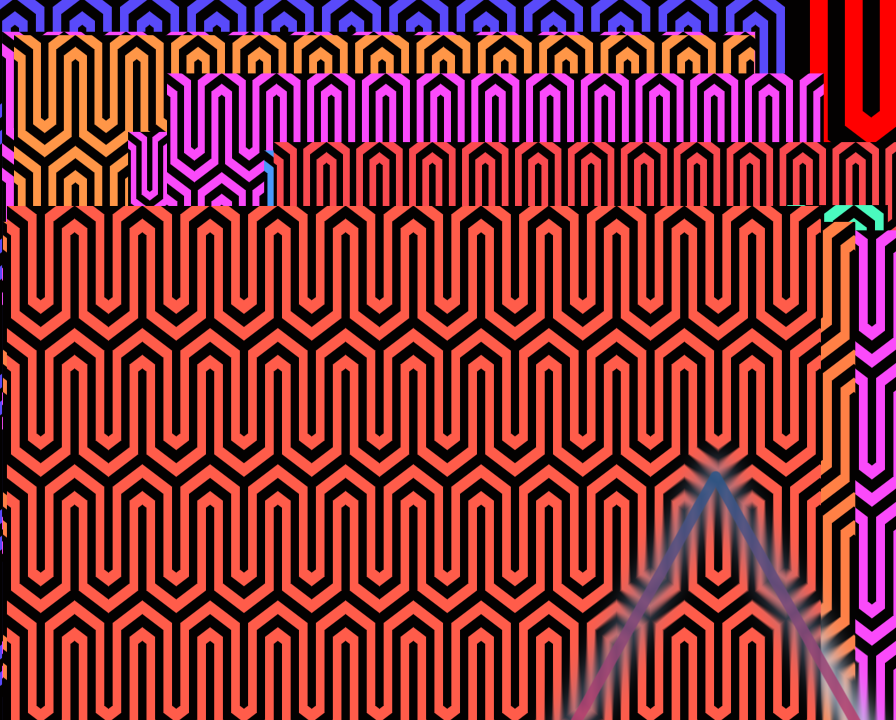
Reproduce this pattern procedurally as a Shadertoy shader.

```glsl
// Overlapping panels of interlocking meander stripes, with a hazy translucent caret.
#define SLOPE 0.76       // rise of the chevrons
#define CHEVRON 0.395    // vertical stripe spacing, in column pitches
#define ROW 2.01         // row height, in column pitches
#define STRIPE 0.255     // half width of a stripe, in stripe spacings
#define INK vec3(0.01, 0.005, 0.005)
#define CORAL vec3(1.0, 0.36, 0.29)
#define AMBER vec3(1.0, 0.59, 0.28)
#define MAGENTA vec3(0.98, 0.29, 0.98)
#define INDIGO vec3(0.35, 0.29, 0.98)
#define HAZE vec3(0.42, 0.53, 0.66)
#define APEX vec2(99.4, 66.2)
#define CARET_SLOPE vec2(0.495, 0.869)

// Signed stripe value of the meander; negative on the stripes.
float meander(vec2 p) {
    float u = abs(fract(p.x + 0.5) - 0.5);
    float column = 4.0 * u;
    float rows = ROW / CHEVRON;
    float chevron = (p.y - SLOPE * u) / CHEVRON + 0.77;
    chevron = mod(chevron + 0.5 * rows, rows) - 0.5 * rows;
    // Arches open below each row line, cups close above it.
    float leg = chevron > 0.0 ? column : 2.0 - column;
    float contour = max(leg, 2.0 - abs(chevron));
    return abs(fract(contour) - 0.5) - STRIPE;
}

// Opaque panel; frame holds left, top, right and column pitch.
void panel(inout vec3 color, vec2 p, vec4 frame, vec3 tint, float pixel, float blur) {
    float inside = min(min(p.x - frame.x, frame.z - p.x), p.y - frame.y);
    float cover = smoothstep(-0.5 * pixel, 0.5 * pixel, inside);
    float soft = 4.0 * (0.6 * pixel + blur) / frame.w;
    float stripe = 1.0 - smoothstep(-soft, soft, meander((p - frame.xy) / frame.w));
    color = mix(color, mix(INK, tint, stripe), cover);
}

// Distance to the two mirrored strokes below the apex.
float caretDistance(vec2 p) {
    vec2 q = vec2(abs(p.x - APEX.x), p.y - APEX.y);
    return length(q - CARET_SLOPE * max(dot(q, CARET_SLOPE), 0.0));
}

void mainImage(out vec4 fragColor, in vec2 fragCoord) {
    // The canvas is 100 units high, measured down from the top.
    float pixel = 100.0 / iResolution.y;
    vec2 p = vec2(fragCoord.x, iResolution.y - fragCoord.y) * pixel;

    float d = caretDistance(p);
    float halo = exp(-d * d / 9.0);
    float blur = 0.75 * halo;
    vec3 color = INK;

    // Upper stack, back to front
    panel(color, p, vec4(-7.28, -0.2, 110.0, 9.35), INDIGO, pixel, blur);
    panel(color, p, vec4(111.3, -10.7, 130.0, 19.4), vec3(1.0, 0.0, 0.0), pixel, blur);
    panel(color, p, vec4(0.3, 4.4, 104.9, 8.6), MAGENTA, pixel, blur);
    panel(color, p, vec4(1.95, 4.9, 104.8, 8.52), AMBER, pixel, blur);
    panel(color, p, vec4(17.8, 18.3, 23.8, 6.0), MAGENTA, pixel, blur);
    panel(color, p, vec4(23.2, 10.2, 114.4, 7.6), MAGENTA, pixel, blur);
    panel(color, p, vec4(36.7, 20.9, 38.8, 7.3), vec3(0.29, 0.6, 0.98), pixel, blur);
    panel(color, p, vec4(38.0, 19.75, 126.2, 7.35), vec3(0.98, 0.29, 0.31), pixel, blur);

    // Right margin, then the main panel
    panel(color, p, vec4(109.2, 28.5, 123.3, 9.4), vec3(0.29, 0.98, 0.75), pixel, blur);
    panel(color, p, vec4(116.3, 32.0, 126.2, 9.6), MAGENTA, pixel, blur);
    panel(color, p, vec4(0.4, 30.8, 118.8, 9.85), vec3(1.0, 0.5, 0.27), pixel, blur);
    panel(color, p, vec4(0.95, 28.6, 114.0, 9.41), CORAL, pixel, blur);

    // Haze, paler past the main panel
    float margin = smoothstep(113.8, 114.2, p.x);
    vec3 haze = mix(HAZE, vec3(0.72, 0.79, 0.88), margin);
    color = mix(color, haze, halo * mix(0.5, 0.75, margin));

    // Caret strokes, blue at the apex and rose at the feet
    float depth = clamp((p.y - APEX.y) / (100.0 - APEX.y), 0.0, 1.0);
    vec3 stroke = mix(vec3(0.17, 0.34, 0.54), vec3(0.72, 0.24, 0.43), depth);
    color = mix(color, stroke, 0.85 * (1.0 - smoothstep(0.6, 0.75 + pixel, d)));

    fragColor = vec4(color, 1.0);
}
```
